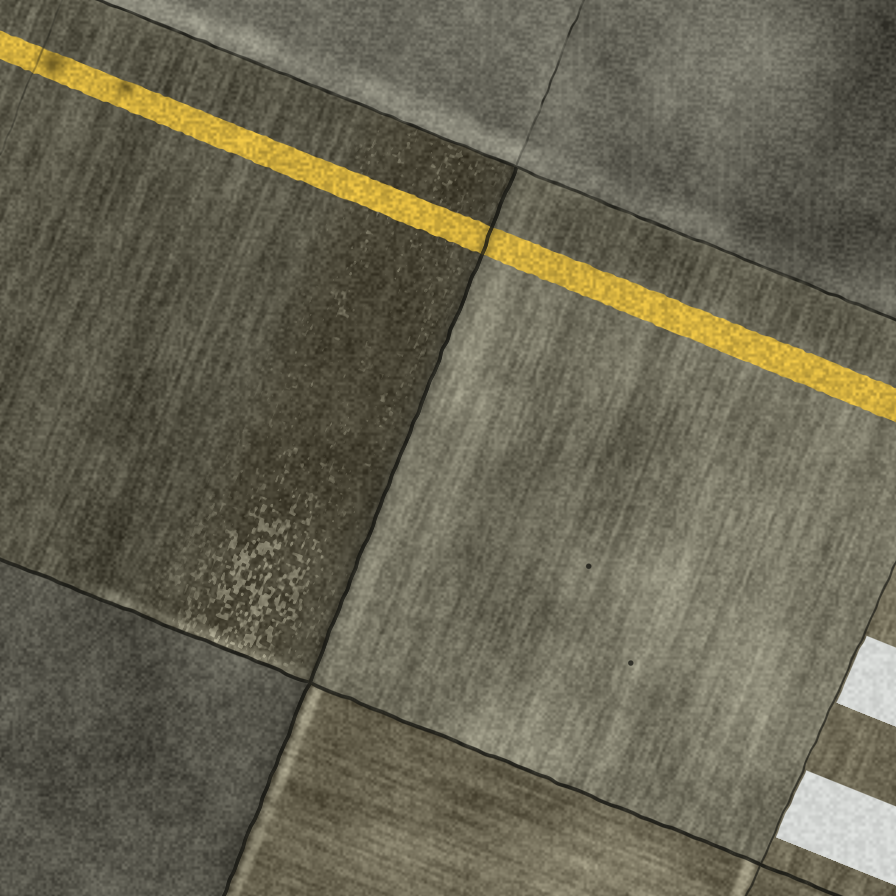
Give the GLSL for this texture, as a WebGL 2 fragment shader.

```glsl
#version 300 es
precision highp float;
// Weathered concrete slabs seen from above, with a yellow line and white bars.

#define SLAB_SIZE vec2(.54, .62)
#define SLAB_CORNER vec2(.345, .238)
#define SLAB_UP vec2(.373, .928)
#define LINE_POS .532
#define BAR_PERIOD .1645
#define GRAIN 1.3
#define GROOVES .65
#define MOTTLE 1.6
#define YELLOW vec3(.86, .71, .24)
#define WHITE vec3(.83, .84, .83)
#define CONCRETE vec3(.415, .405, .342)
#define CRACK vec3(.1, .1, .08)

uniform vec2 u_resolution;
out vec4 fragColor;

float hash(vec2 p) {
  return fract(sin(dot(p, vec2(127.1, 311.7))) * 43758.5453);
}

float noise(vec2 p) {
  vec2 i = floor(p), f = fract(p);
  f = f * f * (3. - 2. * f);
  return mix(mix(hash(i), hash(i + vec2(1, 0)), f.x),
             mix(hash(i + vec2(0, 1)), hash(i + vec2(1, 1)), f.x), f.y);
}

float fbm(vec2 p) {
  float sum = 0., amp = .533;
  for (int i = 0; i < 4; i++) {
    sum += amp * noise(p);
    p = mat2(1.6, 1.2, -1.2, 1.6) * p + 7.3;
    amp *= .5;
  }
  return sum;
}

float band(float x, float a, float b, float soft) {
  return smoothstep(a - soft, a + soft, x) * (1. - smoothstep(b - soft, b + soft, x));
}

float blob(vec2 p, float x, float y, float rx, float ry) {
  vec2 d = (p - vec2(x, y)) / vec2(rx, ry);
  return exp(-dot(d, d));
}

float stroke(float d, float halfWidth, float px) {
  return 1. - smoothstep(halfWidth - px, halfWidth + px, abs(d));
}

void main() {
  vec2 uv = gl_FragCoord.xy / u_resolution;
  float px = .8 / u_resolution.y;

  // Slab coordinates: x across the grooves, y along them
  vec2 rel = uv - SLAB_CORNER;
  vec2 q = vec2(dot(rel, vec2(SLAB_UP.y, -SLAB_UP.x)), dot(rel, SLAB_UP));
  vec2 w = q + .0022 * (vec2(noise(q * 80.), noise(q * 80. + 31.)) - .5);
  float edgeX = w.x - SLAB_SIZE.x - .003 - .04 * q.y;
  float topY = w.y - SLAB_SIZE.y;

  // Slab masks
  float right = smoothstep(-px, px, w.x);
  float above = smoothstep(-px, px, w.y);
  float top = smoothstep(-px, px, topY);
  float outer = smoothstep(-px, px, edgeX);
  float left = (1. - right) * above * (1. - top);
  float mid = right * above * (1. - top) * (1. - outer);
  float lowLeft = (1. - right) * (1. - above);
  float lowMid = right * (1. - above);
  float gray = max(top, lowLeft);

  // Base tone, cloudy weathering and local patches with ragged outlines
  float cloud = .6 * fbm(uv * 7. + 3.) + .6 * fbm(uv * 19. + 11.) - .6;
  vec2 v = uv + .05 * (vec2(fbm(uv * 12.), fbm(uv * 12. + 40.)) - .5);
  float tone = .3 * mid - .5 * left - .45 * lowLeft;
  tone += top * mix(.15, -.2, right) + MOTTLE * cloud * mix(1., .6, left);
  tone += mid * (.6 * blob(v, .75, .34, .05, .06) + .7 * blob(v, .84, .24, .06, .09)
    + .7 * blob(v, .56, .18, .12, .05) + .5 * blob(v, .53, .58, .05, .06)
    - .7 * blob(v, .68, .51, .13, .06) - .3 * blob(v, .55, .36, .07, .13)
    - .5 * band(q.y, .55, .62, .02));
  tone += top * (blob(v, .83, .91, .09, .08) + .6 * blob(v, .63, .9, .05, .08)
    - .7 * blob(v, .99, .92, .11, .16) - .6 * blob(v, .95, .73, .1, .06));
  tone += lowMid * .7 * blob(v, .65, .04, .1, .04) - lowLeft * .4 * blob(v, .17, .22, .05, .06);

  // Grooves, turned sideways on the lower middle slab
  vec2 g = mix(q, q.yx, lowMid);
  float streak = 1.4 * noise(g * vec2(240, 14)) + .7 * noise(g * vec2(60, 4)) - 1.05;
  tone += GROOVES * streak * (1. - .65 * gray);
  tone += GRAIN * (.75 * noise(uv * 320.) + .35 * noise(uv * 150.) - .55);

  // Dark stain with flaked, pale grit
  float stain = left * band(q.x + .06 * fbm(q * vec2(30, 4)) - .03, -.17, -.012, .06);
  float patchy = left * blob(v, .28, .345, .07, .085);
  float flakes = .45 * noise(q * vec2(330, 220)) + .2 * noise(q * vec2(140, 90)) + .35 * fbm(q * vec2(40, 9));
  float grit = smoothstep(-.05, .09, flakes - .66 + .19 * patchy);
  tone -= stain * (.65 + .4 * streak) + .4 * left * blob(q, -.27, .12, .025, .12);
  tone += max(stain, patchy) * grit * (1.2 + .8 * patchy);

  // Pale dust beside the joints
  float dust = band(q.y, .622, .65, .014) * (1. - .5 * smoothstep(0., .35, q.x));
  dust += 1.3 * left * band(q.y, 0., .012, .008) * band(q.x, -.26, 0., .05);
  dust += .4 * mid * band(q.x, 0., .03, .015);
  dust += 1.4 * lowMid * (band(q.x, .006, .017, .004) + band(q.x, .525, .538, .004));
  tone += dust * (.3 + 1.4 * fbm(uv * 24.));

  vec3 color = CONCRETE + tone * vec3(.13, .13, .12);
  color += vec3(-.005, 0, .018) * gray + vec3(.012, 0, -.015) * max(.5 * stain, max(lowMid, outer));

  // Painted line and bars
  float wear = .82 + .34 * noise(uv * 300.) + .2 * cloud;
  float line = stroke(q.y - LINE_POS, .0155 + .003 * q.x + .002 * noise(q * 180.), px);
  float scuff = blob(uv, .06, .93, .012, .012) + blob(uv, .14, .903, .009, .009);
  color = mix(color, YELLOW * wear * (1. - .45 * scuff), line * .93);
  float barY = mod(q.y - .034, BAR_PERIOD) - .25 * BAR_PERIOD;
  float bars = stroke(barY, .25 * BAR_PERIOD, px) * band(q.y, 0., .32, px);
  bars *= smoothstep(-px, px, edgeX - .003);
  color = mix(color, WHITE * (.94 + .12 * noise(uv * 250.)), bars);

  // Joints between slabs, with soft grime around the main one
  float broken = .25 + .75 * noise(q * 110.);
  float crack = stroke(w.x, mix(.0023, .0012, top), px) * mix(.75 + .2 * broken, .8 * broken, top);
  crack = max(crack, stroke(w.y, .0021, px) * (.65 + .3 * broken));
  crack = max(crack, stroke(topY, .0017, px) * (.3 + .65 * broken));
  crack = max(crack, stroke(edgeX, .0012, px) * .7 * (1. - top));
  crack = max(crack, stroke(w.x + SLAB_SIZE.x, .001, px) * .5 * broken);
  crack = max(crack, .4 * exp(-abs(w.x) * 160.) * (1. - top));

  // Two small pits
  float pit = min(length(uv - vec2(.657, .368)), length(uv - vec2(.704, .26)));
  color = mix(color, CRACK, max(crack, .8 * stroke(pit, .003, px)));

  fragColor = vec4(clamp(color, 0., 1.), 1.);
}
```
